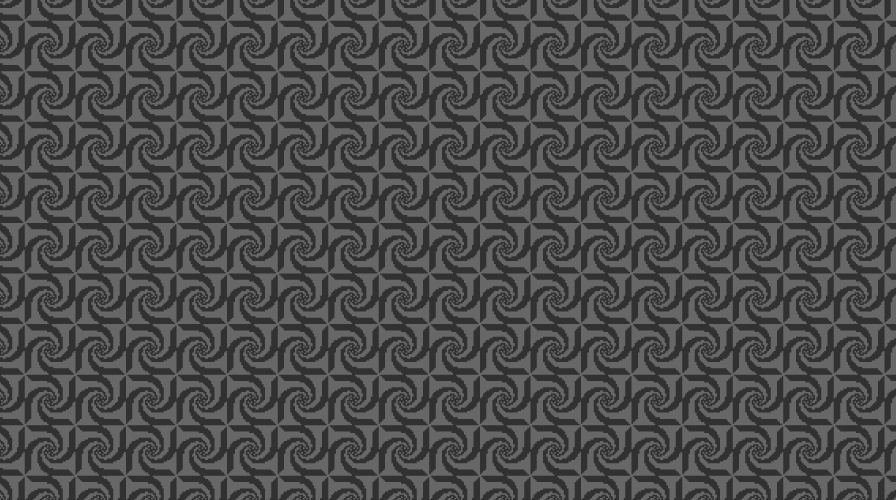
This pattern is drawn by a Shadertoy shader. Its source:

```glsl
// Square tiles, each a stepped four-armed swirl in two greys.

const float TILES_ACROSS = 17.72;              // tiles over the canvas width
const vec2 TILE_CORNER = vec2(0.3663, 0.3092); // one grid corner, in canvas widths
const vec3 DARK = vec3(0.192);
const vec3 LIGHT = vec3(0.402);
const float ARMS = 4.0;
const float TWIST = 2.0;                       // radians per log of shrinkage
const float CENTRE_RADIUS = 0.02;              // keeps the logarithm finite
const float CELLS = 32.0;                      // stair steps along a tile side
const float TIE_BIAS = 0.001;                  // exact diagonals count as light
const int SAMPLES = 4;                         // per axis, for smooth edges

// Straight wedges outside the inscribed circle, log spirals inside it.
float swirl(float radius) {
    return -TWIST * log(clamp(radius, CENTRE_RADIUS, 1.0));
}

// 1 inside a dark arm, 0 inside a light one; p spans -1 to 1 over the tile.
float darkArm(vec2 p) {
    float angle = atan(p.y, p.x) + swirl(length(p));
    return step(TIE_BIAS, sin(ARMS * angle));
}

void mainImage(out vec4 fragColor, in vec2 fragCoord) {
    // Average a grid of samples over the pixel footprint.
    float coverage = 0.0;
    for (int j = 0; j < SAMPLES; j++) {
        for (int i = 0; i < SAMPLES; i++) {
            vec2 offset = (vec2(i, j) + 0.5) / float(SAMPLES) - 0.5;
            vec2 uv = (fragCoord + offset) / iResolution.x;
            vec2 tile = fract((uv - TILE_CORNER) * TILES_ACROSS);
            vec2 cell = (floor(tile * CELLS) + 0.5) / CELLS;
            coverage += darkArm(cell * 2.0 - 1.0);
        }
    }
    coverage /= float(SAMPLES * SAMPLES);

    fragColor = vec4(mix(LIGHT, DARK, coverage), 1.0);
}
```
